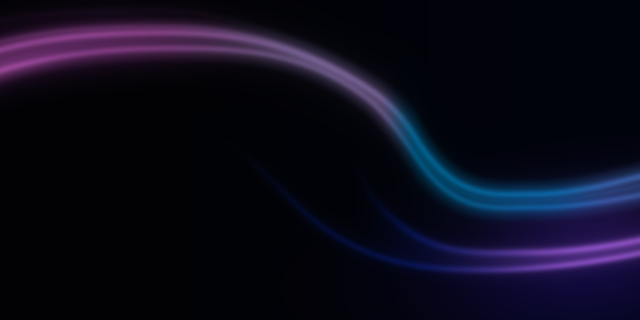
Write a Shadertoy shader that draws this background.

```glsl
const vec3 MAUVE = vec3(0.44, 0.22, 0.42);
const vec3 LILAC = vec3(0.44, 0.36, 0.53);
const vec3 TEAL = vec3(0.00, 0.37, 0.52);
const vec3 SLATE = vec3(0.19, 0.34, 0.53);
const vec3 NAVY = vec3(0.01, 0.06, 0.25);
const vec3 ORCHID = vec3(0.42, 0.25, 0.47);
const vec3 PLUM = vec3(0.14, 0.04, 0.15);
const vec3 VIOLET = vec3(0.13, 0.05, 0.23);

float bell(float d, float width) {
    return exp(-d * d / (width * width));
}

// Cubic between two knots, each holding x, height and slope
float span(float x, vec3 a, vec3 b) {
    float w = b.x - a.x;
    float t = clamp((x - a.x) / w, 0.0, 1.0);
    float s = 1.0 - t;
    return mix(a.y, b.y, t * t * (3.0 - 2.0 * t))
         + w * t * s * (a.z * s - b.z * t);
}

// Main ribbon: lane 0 is the upper strand, lane 1 the lower one
float mainHeight(float x, float lane) {
    vec3 start  = mix(vec3(0.000, 0.844, 0.26), vec3(0.000, 0.779, 0.30), lane);
    vec3 crest  = mix(vec3(0.520, 0.898, 0.00), vec3(0.540, 0.849, 0.00), lane);
    vec3 bend   = mix(vec3(1.146, 0.727, -0.65), vec3(1.146, 0.693, -0.75), lane);
    vec3 fall   = mix(vec3(1.302, 0.565, -1.60), vec3(1.302, 0.508, -1.50), lane);
    vec3 trough = mix(vec3(1.667, 0.393, 0.00), vec3(1.667, 0.352, 0.00), lane);
    vec3 finish = mix(vec3(2.000, 0.448, 0.25), vec3(2.000, 0.391, 0.20), lane);
    if (x < crest.x) return span(x, start, crest);
    if (x < bend.x) return span(x, crest, bend);
    if (x < fall.x) return span(x, bend, fall);
    if (x < trough.x) return span(x, fall, trough);
    return span(x, trough, finish);
}

// Lower ribbon: lane 0 is the long outer strand, lane 1 the inner one
float lowerHeight(float x, float lane) {
    vec3 start  = mix(vec3(0.600, 0.600, -0.20), vec3(1.060, 0.560, -0.70), lane);
    vec3 drop   = mix(vec3(0.911, 0.375, -1.00), vec3(1.172, 0.375, -1.20), lane);
    vec3 trough = mix(vec3(1.510, 0.156, 0.00), vec3(1.641, 0.211, 0.00), lane);
    vec3 finish = mix(vec3(2.000, 0.208, 0.20), vec3(2.000, 0.250, 0.20), lane);
    if (x < drop.x) return span(x, start, drop);
    if (x < trough.x) return span(x, drop, trough);
    return span(x, trough, finish);
}

// Vertical offset corrected by slope to approximate true distance
float slopeDistance(float y, float left, float mid, float right, float e) {
    float slope = (right - left) / (2.0 * e);
    return (y - mid) * inversesqrt(1.0 + slope * slope);
}

float mainDistance(vec2 p, float lane) {
    float e = 0.004;
    return slopeDistance(p.y, mainHeight(p.x - e, lane), mainHeight(p.x, lane),
                         mainHeight(p.x + e, lane), e);
}

float lowerDistance(vec2 p, float lane) {
    float e = 0.004;
    return slopeDistance(p.y, lowerHeight(p.x - e, lane), lowerHeight(p.x, lane),
                         lowerHeight(p.x + e, lane), e);
}

vec3 mainColor(float x) {
    vec3 c = mix(MAUVE, LILAC, smoothstep(0.4, 1.0, x));
    c = mix(c, TEAL, smoothstep(1.18, 1.31, x));
    return mix(c, SLATE, smoothstep(1.70, 1.95, x));
}

vec3 mainRibbon(vec2 p) {
    float upper = mainDistance(p, 0.0);
    float lower = mainDistance(p, 1.0);
    float leftSide = 1.0 - smoothstep(0.2, 0.9, p.x);
    float body = smoothstep(0.058, 0.008, upper) * smoothstep(-0.055, 0.0, lower);
    float strands = 0.50 * bell(upper, 0.012) + 0.38 * bell(lower, 0.011);
    strands += 0.18 * bell(mainDistance(p, -0.4), 0.009) * (1.0 - smoothstep(0.7, 1.2, p.x));
    strands += 0.16 * bell(mainDistance(p, 0.5), 0.010) * smoothstep(0.6, 1.0, p.x);
    strands += 0.05 * bell(mainDistance(p, -1.4), 0.012) * (1.0 - smoothstep(0.7, 1.3, p.x));
    strands += 0.24 * bell(lower, 0.032) * (1.0 - smoothstep(0.0, 0.3, p.x));
    vec3 light = mainColor(p.x) * (0.38 * body + strands);
    // Soft spill outside the band
    light += PLUM * leftSide * (0.55 * bell(upper, 0.09) + 0.5 * bell(lower, 0.07));
    return light + mainColor(p.x) * 0.07 * bell(0.5 * (upper + lower), 0.085);
}

vec3 lowerRibbon(vec2 p) {
    float outer = lowerDistance(p, 0.0);
    float inner = lowerDistance(p, 1.0);
    float warm = smoothstep(1.25, 1.85, p.x);
    vec3 color = mix(NAVY, ORCHID, warm);
    float outerFade = smoothstep(0.65, 1.15, p.x);
    float innerFade = smoothstep(1.09, 1.32, p.x);
    float strands = outerFade * (0.62 * bell(outer, 0.011) + 0.16 * bell(outer, 0.035));
    strands += innerFade * (0.62 * bell(inner, 0.012) + 0.16 * bell(inner, 0.035));
    float body = smoothstep(-0.025, 0.015, outer) * smoothstep(0.03, -0.015, inner);
    return color * (strands + 0.22 * body * innerFade);
}

vec3 backdrop(vec2 p) {
    vec3 c = mix(vec3(0.006, 0.008, 0.018), vec3(0.003, 0.010, 0.046),
                 smoothstep(0.4, 1.9, p.x));
    // Violet mist around the lower right
    c += VIOLET * 0.70 * bell(length((p - vec2(1.88, 0.29)) * vec2(0.42, 1.0)), 0.14);
    return c + vec3(0.04, 0.02, 0.15) * bell(length((p - vec2(1.80, 0.10)) * vec2(0.4, 1.0)), 0.18);
}

void mainImage(out vec4 fragColor, in vec2 fragCoord) {
    vec2 p = fragCoord / iResolution.xy * vec2(2.0, 1.0);
    vec3 color = backdrop(p) + mainRibbon(p) + lowerRibbon(p);
    fragColor = vec4(clamp(color, 0.0, 1.0), 1.0);
}
```
